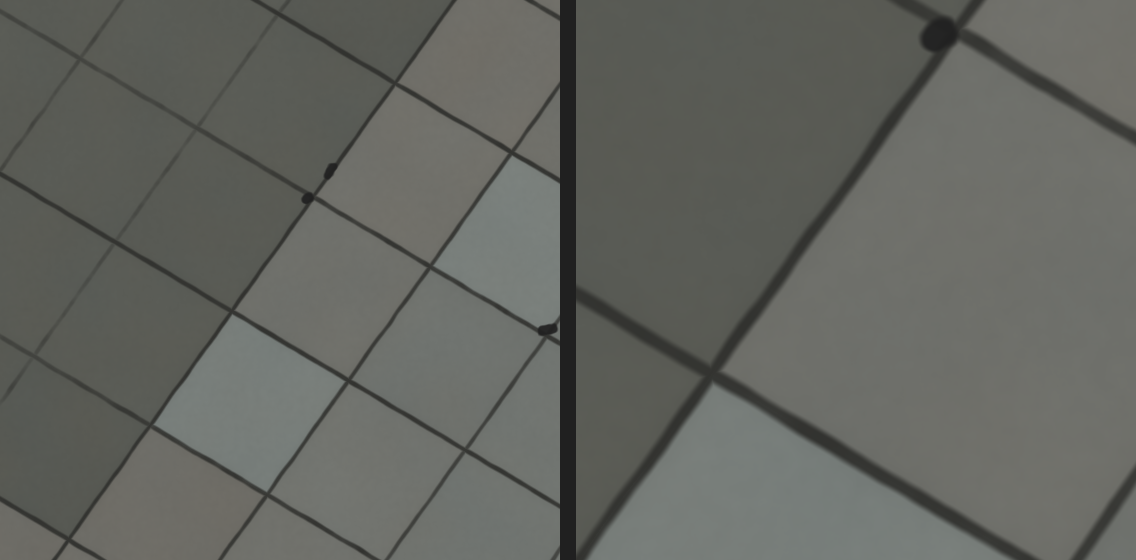
Left: the whole. Right: its middle third, enlarged.
This texture is drawn by a WebGL 2 fragment shader. Its source:

```glsl
#version 300 es
precision highp float;

uniform vec2 u_resolution;
out vec4 outColor;

const vec2 ORIGIN = vec2(0.414, 0.444);
const vec2 ROW_STEP = vec2(0.2083, -0.1237);
const vec2 COLUMN_STEP = vec2(0.1458, 0.2038);

const vec3 DARK_TILE = vec3(0.347, 0.354, 0.330);
const vec3 WARM_TILE = vec3(0.438, 0.432, 0.407);
const vec3 COOL_TILE = vec3(0.440, 0.455, 0.438);
const vec3 PALE_TILE = vec3(0.475, 0.498, 0.483);
const vec3 GROUT = vec3(0.195, 0.197, 0.185);
const vec3 CHIP = vec3(0.125, 0.125, 0.125);

vec2 hashGradient(vec2 cell) {
    vec3 q = fract(vec3(cell.xyx) * vec3(0.1031, 0.1030, 0.0973));
    q += dot(q, q.yzx + 33.33);
    return 2.0 * fract((q.xx + q.yz) * q.zy) - 1.0;
}

float gradientNoise(vec2 p) {
    vec2 i = floor(p), f = fract(p);
    vec2 w = f * f * f * (f * (f * 6.0 - 15.0) + 10.0);
    float a = dot(hashGradient(i), f);
    float b = dot(hashGradient(i + vec2(1, 0)), f - vec2(1, 0));
    float c = dot(hashGradient(i + vec2(0, 1)), f - vec2(0, 1));
    float d = dot(hashGradient(i + vec2(1, 1)), f - vec2(1, 1));
    return mix(mix(a, b, w.x), mix(c, d, w.x), w.y);
}

float fractalNoise(vec2 p) {
    float sum = 0.0, gain = 0.5;
    for (int i = 0; i < 4; i++) {
        sum += gain * gradientNoise(p);
        p = p * 2.03 + 17.3;
        gain *= 0.5;
    }
    return sum;
}

float segmentDistance(vec2 p, vec2 a, vec2 b) {
    vec2 ab = b - a;
    return length(p - a - ab * clamp(dot(p - a, ab) / dot(ab, ab), 0.0, 1.0));
}

// Shaded left columns, warm to cool right columns, pale tiles on a skew diagonal
vec3 tileColor(vec2 cell) {
    bool shaded = cell.x < 0.0 && cell.y > -2.5;
    bool pale = cell.x > -0.5 && abs(cell.y - 2.0 * cell.x + 1.0) < 0.5;
    float coolness = clamp(0.45 * cell.x + 0.45 - 0.25 * abs(cell.y), 0.0, 1.0);
    vec3 base = mix(WARM_TILE, COOL_TILE, coolness);
    base = shaded ? DARK_TILE : (pale ? PALE_TILE : base);
    return base * (1.0 + 0.02 * hashGradient(cell + 31.0).x);
}

float jointMask(float dist, float halfWidth, float blur) {
    return 1.0 - smoothstep(halfWidth - blur, halfWidth + blur, dist);
}

// Upright joints fade on the shaded side
float columnStrength(float index, float wear) {
    float s = index < 0.0 ? 0.22 - 0.1 * index + 0.7 * wear : 0.96 - 0.1 * index + 0.2 * wear;
    return clamp(s, 0.08, 1.0);
}

// Every second cross joint fades towards the left
float rowStrength(float index, float along, float wear) {
    float faded = mix(0.5, 0.88, smoothstep(-1.5, 0.6, along)) + 0.5 * wear;
    return clamp(mod(index, 2.0) < 0.5 ? 0.94 + 0.2 * wear : faded, 0.15, 1.0);
}

float chipMask(vec2 p, vec2 a, vec2 b, float radius, float blur) {
    float rough = 0.004 * gradientNoise(p * 90.0);
    return jointMask(segmentDistance(p, a, b) + rough, radius, blur);
}

void main() {
    vec2 p = gl_FragCoord.xy / u_resolution;
    float blur = max(0.0024, 0.75 / u_resolution.y);

    // Skewed lattice with slightly uneven joints
    vec2 grid = inverse(mat2(ROW_STEP, COLUMN_STEP)) * (p - ORIGIN);
    grid += 0.008 * vec2(gradientNoise(p * 22.0), gradientNoise(p * 22.0 + 40.0));
    vec2 joint = round(grid);
    float area = abs(determinant(mat2(ROW_STEP, COLUMN_STEP)));
    vec2 dist = abs(grid - joint) * area / vec2(length(COLUMN_STEP), length(ROW_STEP));

    // Tile surface: broad mottling and fine grain
    vec3 color = tileColor(floor(grid));
    color *= 1.0 + 0.05 * fractalNoise(p * 6.0) + 0.035 * fractalNoise(p * 75.0);
    color += vec3(0.008, 0.0, -0.006) * gradientNoise(p * 9.0 + 8.0);

    // Grout with a soft dirty margin
    float wear = fractalNoise(p * 24.0 + 5.0);
    vec2 strength = vec2(columnStrength(joint.x, wear), rowStrength(joint.y, grid.x, wear));
    float width = 0.0034 + 0.0018 * wear;
    float upright = strength.x * jointMask(dist.x, width, blur);
    float across = strength.y * jointMask(dist.y, width + 0.0006, blur);
    vec2 margin = strength * exp(-dist / 0.006);
    color *= 1.0 - 0.07 * max(margin.x, margin.y);
    color = mix(color, GROUT, max(upright, across));

    // Broken corners and filled pits along the joints
    float chips = chipMask(p, vec2(0.547, 0.645), vec2(0.552, 0.648), 0.0085, blur);
    chips = max(chips, chipMask(p, vec2(0.586, 0.687), vec2(0.595, 0.702), 0.0075, blur));
    chips = max(chips, chipMask(p, vec2(0.968, 0.409), vec2(0.988, 0.414), 0.0085, blur));
    color = mix(color, CHIP, 0.92 * chips);

    outColor = vec4(color, 1.0);
}
```
